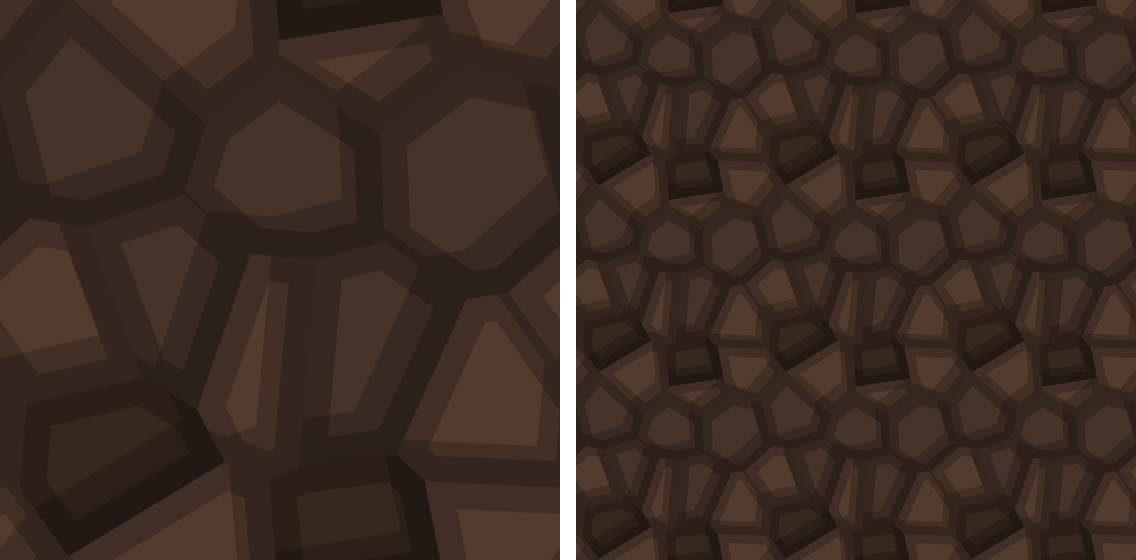
Left, the tile; right, the same tile 3 across and 3 down.
This texture is drawn by a Shadertoy shader. Its source:

```glsl
// Tiling wall of angular brown stones: Voronoi cells around a jittered, wrapping
// lattice of 13 sites. Each stone has a flat face, a darker bevel along its rim,
// and a translucent shade on the lower right, where a shifted copy ends.

const int STONES = 13;
vec2 sites[STONES];

float hash(vec2 p) {
    return fract(sin(dot(p, vec2(127.1, 311.7))) * 43758.5453);
}

// Shortest offset on the repeating unit square
vec2 wrapOffset(vec2 d) {
    return fract(d + 0.5) - 0.5;
}

// Square lattice, turned so that 13 sites fit the tile, then jittered
void placeSites() {
    for (int i = 0; i < STONES; i++) {
        float n = float(i);
        vec2 jitter = vec2(hash(vec2(n, 3.0)), hash(vec2(n, 8.0))) - 0.5;
        sites[i] = fract(vec2(n, n * 5.0) / 13.0 + 0.2 * jitter);
    }
}

int nearestStone(vec2 p) {
    int nearest = 0;
    float best = 9.0;
    for (int i = 0; i < STONES; i++) {
        vec2 d = wrapOffset(sites[i] - p);
        if (dot(d, d) < best) {
            best = dot(d, d);
            nearest = i;
        }
    }
    return nearest;
}

// Signed distance from p to the rim of a stone, positive inside it
float rimDistance(vec2 p, int stone) {
    vec2 center = wrapOffset(sites[stone] - p);
    float rim = 1.0;
    for (int i = 0; i < STONES; i++) {
        if (i == stone) continue;
        vec2 other = wrapOffset(sites[i] - p);
        rim = min(rim, dot(0.5 * (center + other), normalize(other - center)));
    }
    return rim;
}

vec3 stoneColor(int stone) {
    int kind = stone % 5;
    if (kind < 2) return vec3(0.325, 0.237, 0.186);  // light
    if (kind == 3) return vec3(0.215, 0.158, 0.123); // dark
    return vec3(0.273, 0.200, 0.165);                // medium
}

vec3 wall(vec2 p) {
    int stone = nearestStone(p);
    float softness = 0.001;
    float bevel = 1.0 - smoothstep(-softness, softness, rimDistance(p, stone) - 0.047);
    float shade = 1.0 - smoothstep(-softness, softness,
                                   rimDistance(p + vec2(0.076, -0.076), stone));
    return stoneColor(stone) * mix(1.0, 0.78, bevel) * mix(1.0, 0.80, shade);
}

void mainImage(out vec4 fragColor, in vec2 fragCoord) {
    placeSites();

    // Four samples per pixel smooth the joints between stones
    vec3 color = vec3(0.0);
    for (int i = 0; i < 4; i++) {
        vec2 offset = 0.6 * (vec2(i % 2, i / 2) - 0.5);
        color += 0.25 * wall((fragCoord + offset) / iResolution.xy);
    }
    fragColor = vec4(color, 1.0);
}
```
